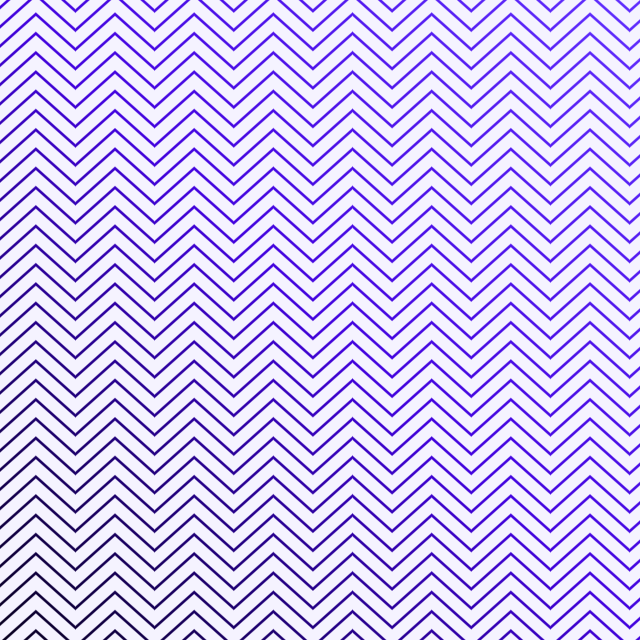
Reproduce this pattern procedurally as a WebGL 2 fragment shader.

```glsl
#version 300 es
precision highp float;
// Thin stacked zigzag lines on pale lavender, inked from near black to violet.
// A triangle wave shifts evenly spaced rows; the height above the nearest row
// becomes a perpendicular distance, and a diagonal ramp supplies the ink.

uniform vec2 u_resolution;
out vec4 fragColor;

const float WAVE_PERIOD = 0.1237;
const float WAVE_HEIGHT = 0.0553;
const float ROW_PITCH = 0.03011;
const float LINE_WIDTH = 0.0041;
const vec2 FIRST_PEAK = vec2(0.0560, 0.9779);

const vec3 PAPER = vec3(0.961, 0.952, 1.0);
const vec3 INK_NIGHT = vec3(0.03, 0.0, 0.12);
const vec3 INK_INDIGO = vec3(0.13, 0.0, 0.49);
const vec3 INK_BLUE = vec3(0.26, 0.01, 0.87);
const vec3 INK_VIOLET = vec3(0.38, 0.18, 1.0);

// Triangle wave: 0 at x = 0, falling to -height half a period away.
float triangleWave(float x, float period, float height) {
    float phase = abs(fract(x / period + 0.5) - 0.5);
    return -2.0 * height * phase;
}

// Signed offset from the nearest multiple of pitch.
float repeatCentered(float y, float pitch) {
    return (fract(y / pitch + 0.5) - 0.5) * pitch;
}

// Perpendicular distance to the nearest zigzag, with mitred corners.
float zigzagDistance(vec2 p, float period, float height, float pitch) {
    float rise = repeatCentered(p.y - triangleWave(p.x, period, height), pitch);
    float slope = 2.0 * height / period;
    return abs(rise) * inversesqrt(1.0 + slope * slope);
}

// Smooth line coverage for a given edge softness.
float lineMask(float dist, float width, float softness) {
    return 1.0 - smoothstep(-softness, softness, dist - 0.5 * width);
}

// Four-stop ink ramp.
vec3 inkRamp(float t) {
    vec3 ink = mix(INK_NIGHT, INK_INDIGO, clamp(t / 0.25, 0.0, 1.0));
    ink = mix(ink, INK_BLUE, clamp((t - 0.25) / 0.25, 0.0, 1.0));
    return mix(ink, INK_VIOLET, clamp((t - 0.5) / 0.5, 0.0, 1.0));
}

void main() {
    vec2 uv = gl_FragCoord.xy / u_resolution;
    float pixel = 1.0 / min(u_resolution.x, u_resolution.y);

    float dist = zigzagDistance(uv - FIRST_PEAK, WAVE_PERIOD, WAVE_HEIGHT, ROW_PITCH);
    float mask = lineMask(dist, LINE_WIDTH, 0.8 * pixel);

    // Diagonal ink, darkest at the lower left.
    vec3 ink = inkRamp(0.5 * (uv.x + uv.y));
    fragColor = vec4(mix(PAPER, ink, mask), 1.0);
}
```
